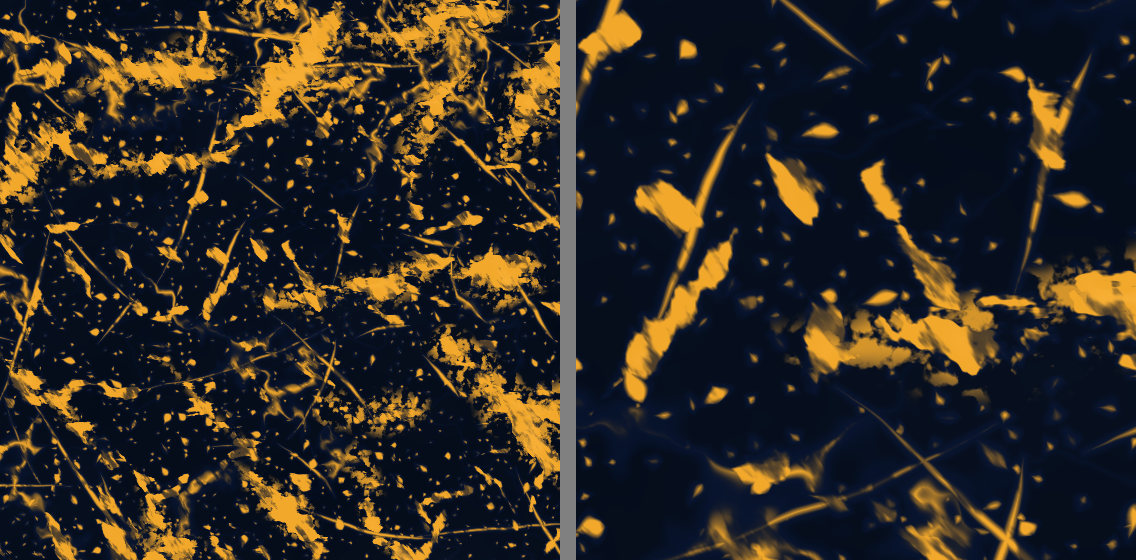
Left: the whole. Right: its middle third, enlarged.
Reproduce this texture procedurally as a WebGL 1 fragment shader.

```glsl
precision highp float;

uniform vec2 u_resolution;

const vec3 NAVY_DEEP = vec3(0.010, 0.038, 0.085);
const vec3 NAVY_SOFT = vec3(0.032, 0.065, 0.125);
const vec3 HALO_BLUE = vec3(0.006, 0.022, 0.070);
const vec3 OCHRE = vec3(0.44, 0.33, 0.17);
const vec3 AMBER = vec3(0.95, 0.66, 0.17);
const vec3 GLOW = vec3(0.98, 0.70, 0.23);

float hash(vec2 p) {
  vec3 q = fract(p.xyx * 0.1031);
  q += dot(q, q.yzx + 33.33);
  return fract((q.x + q.y) * q.z);
}

float noise(vec2 p) {
  vec2 cell = floor(p);
  vec2 f = fract(p);
  f = f * f * (3.0 - 2.0 * f);
  float low = mix(hash(cell), hash(cell + vec2(1.0, 0.0)), f.x);
  float high = mix(hash(cell + vec2(0.0, 1.0)), hash(cell + 1.0), f.x);
  return mix(low, high, f.y);
}

vec2 rotate(vec2 p, float angle) {
  float c = cos(angle);
  float s = sin(angle);
  return vec2(c * p.x + s * p.y, c * p.y - s * p.x);
}

float fbm(vec2 p) {
  float sum = 0.0;
  float gain = 0.533;
  for (int i = 0; i < 4; i++) {
    sum += gain * noise(p);
    p = rotate(p, 0.6) * 2.03 + 17.3;
    gain *= 0.5;
  }
  return sum;
}

// Mostly falling diagonals and near horizontals, some rising strokes
float strokeAngle(float pick, float jitter) {
  float angle = pick < 0.42 ? -0.9 : (pick < 0.76 ? 0.0 : 1.1);
  return angle + (jitter - 0.5) * 0.6;
}

// Signed depth inside scattered, bent, tapered strokes; sizes are in cells
float shards(vec2 p, float cells, vec2 lengths, vec2 widths, float presence, float seed) {
  p = p * cells + seed;
  vec2 home = floor(p);
  float depth = -0.3;
  for (int y = -1; y <= 1; y++) {
    for (int x = -1; x <= 1; x++) {
      vec2 id = home + vec2(float(x), float(y));
      if (hash(id + 3.7) > presence) continue;
      vec2 center = id + 0.5 + 0.7 * (vec2(hash(id + 11.3), hash(id + 27.9)) - 0.5);
      vec2 local = rotate(p - center, strokeAngle(hash(id + 41.1), hash(id + 53.7)));
      float reach = mix(lengths.x, lengths.y, hash(id + 67.3));
      float width = mix(widths.x, widths.y, hash(id + 79.9));
      float t = local.x / reach;
      local.y += (hash(id + 91.7) - 0.5) * 0.3 * reach * t * t;
      float profile = width * (1.0 - t * t) * (1.0 + 0.6 * clamp(t, -1.0, 1.0));
      depth = max(depth, min(profile - abs(local.y), reach - abs(local.x)));
    }
  }
  return depth / cells;
}

// Thin wandering threads along a noise contour, fading in and out
float strands(vec2 p, float scale, float seed) {
  float contour = abs(fbm(p * scale + seed) - 0.5) * 0.8 / scale;
  float presence = smoothstep(0.40, 0.65, noise(p * 6.0 + seed * 2.0));
  return 0.0058 * presence - 0.0027 - contour;
}

void main() {
  vec2 uv = gl_FragCoord.xy / u_resolution.y;
  float edge = max(0.0012, 1.0 / u_resolution.y);

  // Shared distortion and splintered grain
  vec2 warp = vec2(fbm(uv * 12.0 + 5.1), fbm(uv * 12.0 + 71.4)) - 0.5;
  vec2 bent = uv + 0.045 * warp;
  vec2 taut = uv + 0.012 * warp;
  float flow = smoothstep(0.45, 0.55, noise(uv * 4.0 + 8.6));
  vec2 slanted = rotate(taut, -0.9);
  float streak = mix(fbm(slanted * vec2(16.0, 80.0)), fbm(taut * vec2(16.0, 80.0) + 31.0), flow);
  float ragged = fbm(uv * 42.0 + 13.0) - 0.5;
  float rough = 0.042 * ragged + 0.045 * (streak - 0.5);
  vec2 crumpled = taut + 0.006 * ragged;

  // Paint layers from broad splashes down to dust
  float splash = shards(bent, 5.0, vec2(0.35, 0.85), vec2(0.04, 0.18), 0.68, 20.0);
  float paint = splash + rough - 0.001;
  float chips = shards(bent, 12.0, vec2(0.2, 0.8), vec2(0.04, 0.16), 0.52, 60.0);
  paint = max(paint, chips + 0.5 * rough);
  paint = max(paint, shards(crumpled, 26.0, vec2(0.12, 0.36), vec2(0.07, 0.2), 0.42, 110.0));
  paint = max(paint, shards(crumpled, 58.0, vec2(0.12, 0.3), vec2(0.08, 0.19), 0.4, 170.0));
  paint = max(paint, strands(bent, 8.0, 23.0));
  paint = max(paint, shards(taut, 4.0, vec2(0.3, 0.85), vec2(0.007, 0.02), 0.85, 230.0));
  paint = max(paint, shards(taut, 8.0, vec2(0.3, 0.85), vec2(0.014, 0.042), 0.4, 290.0));

  // Solid cover with worn streaks
  float cover = smoothstep(-edge, 0.0042, paint);
  float wear = smoothstep(0.46, 0.70, fbm(slanted * vec2(34.0, 95.0) + 90.0));
  cover *= 1.0 - 0.7 * wear * (1.0 - smoothstep(0.010, 0.035, paint));

  // Muddy crumbs around the splashes
  float drift = 0.06 * (noise(uv * 5.0 + 61.0) - 0.5);
  float mudZone = smoothstep(-0.028, 0.002, splash + drift);
  float crumbs = smoothstep(0.45, 0.68, fbm(crumpled * 95.0 + 37.0));
  float tone = max(cover, 0.8 * mudZone * crumbs);

  // Navy ground, blue halo, then the amber ramp
  vec3 color = mix(NAVY_DEEP, NAVY_SOFT, fbm(uv * 7.0 + 19.0));
  color += HALO_BLUE * smoothstep(-0.006, 0.0, paint) * (1.0 - cover);
  color = mix(color, OCHRE, smoothstep(0.0, 0.48, tone));
  color = mix(color, AMBER, smoothstep(0.35, 1.0, tone));
  float sheen = smoothstep(0.45, 0.65, fbm(bent * 18.0 + 83.0));
  color = mix(color, GLOW, 0.6 * sheen * smoothstep(0.006, 0.025, paint));
  gl_FragColor = vec4(color, 1.0);
}
```
